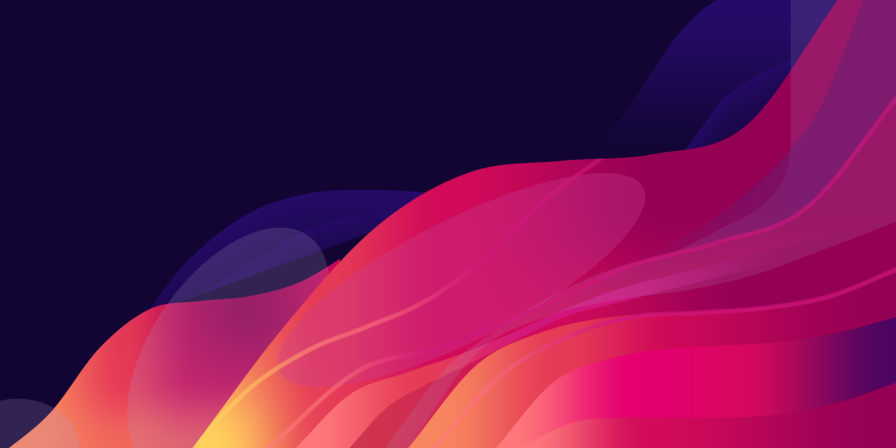
Write a Shadertoy shader that draws this background.

```glsl
// Layered silk-like waves climbing to the right over a dark indigo backdrop.
// Each wave is the area below a smooth curve, filled with a horizontal colour
// ramp; translucent ellipses, a veil and thin glowing strands lie on top.

const vec3 NIGHT   = vec3(0.07, 0.02, 0.20);
const vec3 INDIGO  = vec3(0.15, 0.04, 0.41);
const vec3 YELLOW  = vec3(1.00, 0.82, 0.36);
const vec3 ORANGE  = vec3(0.97, 0.52, 0.37);
const vec3 SALMON  = vec3(1.00, 0.47, 0.48);
const vec3 RED     = vec3(0.90, 0.23, 0.34);
const vec3 CRIMSON = vec3(0.82, 0.04, 0.35);
const vec3 WINE    = vec3(0.58, 0.00, 0.33);
const vec3 PINK    = vec3(0.90, 0.00, 0.44);
const vec3 MAGENTA = vec3(0.82, 0.09, 0.49);
const vec3 PURPLE  = vec3(0.30, 0.02, 0.38);
const vec3 MIST    = vec3(0.70, 0.60, 0.80);

// Smooth curve through eight evenly spaced heights, straight beyond its ends.
float curve(float x, float x0, float x1, vec4 a, vec4 b) {
    float k[10] = float[10](2.0 * a.x - a.y, a.x, a.y, a.z, a.w,
                            b.x, b.y, b.z, b.w, 2.0 * b.w - b.z);
    float t = 7.0 * (x - x0) / (x1 - x0);
    int n = int(clamp(floor(t), 0.0, 6.0));
    float f = clamp(t - float(n), 0.0, 1.0);
    float p = k[n], q = k[n + 1], r = k[n + 2], s = k[n + 3];
    float y = q + 0.5 * f * (r - p + f * (2.0 * p - 5.0 * q + 4.0 * r - s
            + f * (3.0 * (q - r) + s - p)));
    return y + min(t, 0.0) * (a.y - a.x) + max(t - 7.0, 0.0) * (b.w - b.z);
}

// Rescales an implicit field to a distance in canvas heights.
float edgeDistance(float d) {
    return d / max(length(vec2(dFdx(d), dFdy(d))) * iResolution.y, 0.0001);
}

float inside(float d) {
    float aa = 0.8 / iResolution.y;
    return 1.0 - smoothstep(-aa, aa, edgeDistance(d));
}

float strand(float d, float width) {
    float e = abs(edgeDistance(d));
    return 1.0 - smoothstep(width * 0.4, width + 0.7 / iResolution.y, e);
}

float ellipse(vec2 p, vec2 center, vec2 radii, float angle) {
    float c = cos(angle), s = sin(angle);
    p -= center;
    return length(vec2(c * p.x + s * p.y, c * p.y - s * p.x) / radii) - 1.0;
}

float smoothMin(float a, float b, float k) {
    float h = max(k - abs(a - b), 0.0) / k;
    return min(a, b) - h * h * k * 0.25;
}

vec3 ramp(float x, vec3 stops, vec3 a, vec3 b, vec3 c) {
    vec3 ab = mix(a, b, smoothstep(stops.x, stops.y, x));
    return mix(ab, c, smoothstep(stops.y, stops.z, x));
}

void mainImage(out vec4 fragColor, in vec2 fragCoord) {
    vec2 p = fragCoord / iResolution.y;
    p.x *= 2.0 * iResolution.y / iResolution.x;
    float x = p.x, y = p.y;
    vec3 col = NIGHT;

    // Indigo waves fading into the night
    float d = y - curve(x, 0.0, 0.963, vec4(0.151, 0.164, 0.24, 0.411), vec4(0.521, 0.568, 0.576, 0.57));
    float fade = exp(5.0 * min(d, 0.0)) * mix(0.45, 1.0, smoothstep(0.2, 0.55, x));
    col = mix(col, INDIGO, inside(d) * fade);
    d = y - curve(x, 0.49, 0.89, vec4(0.37, 0.41, 0.44, 0.475), vec4(0.50, 0.516, 0.526, 0.531));
    col = mix(col, mix(NIGHT, INDIGO, exp(9.0 * min(d, 0.0))), inside(d) * 0.8);
    d = y - curve(x, 1.25, 1.615, vec4(0.635, 0.654, 0.698, 0.766), vec4(0.844, 0.919, 0.974, 1.01));
    col = mix(col, mix(NIGHT, INDIGO, smoothstep(0.62, 1.0, y)), inside(d));
    d = y - curve(x, 1.575, 1.80, vec4(0.727, 0.771, 0.80, 0.82), vec4(0.839, 0.854, 0.867, 0.875));
    col = mix(col, mix(NIGHT, INDIGO, exp(9.0 * min(d, 0.0))), inside(d) * 0.9);

    // Left hill with its mist ellipses
    d = y - curve(x, 0.0, 0.78, vec4(-0.016, 0.078, 0.224, 0.31), vec4(0.328, 0.339, 0.37, 0.435));
    vec3 hill = ramp(x, vec3(0.08, 0.28, 0.44), ORANGE, RED, CRIMSON);
    hill = mix(hill, WINE * 0.9, 0.8 * exp(-40.0 * dot(p - vec2(0.55, 0.31), p - vec2(0.55, 0.31))));
    hill = mix(hill, ORANGE, 0.6 * (1.0 - smoothstep(0.0, 0.16, y)));
    col = mix(col, hill, inside(d) * step(x, 0.76));
    col = mix(col, MIST, 0.20 * inside(ellipse(p, vec2(0.51, 0.22), vec2(0.31, 0.17), 0.96)));
    col = mix(col, MIST, 0.20 * inside(ellipse(p, vec2(0.04, 0.0), vec2(0.138, 0.11), 0.0)));

    // Main ridge
    d = y - curve(x, 0.43, 1.87, vec4(0.0, 0.273, 0.495, 0.615), vec4(0.641, 0.656, 0.719, 1.0));
    float ridge = inside(d);
    vec3 silk = ramp(x, vec3(0.46, 0.72, 1.0), ORANGE, RED, CRIMSON);
    silk = mix(silk, WINE, smoothstep(1.0, 1.5, x) * smoothstep(0.2, 0.55, y));
    silk = mix(silk, YELLOW, exp(-45.0 * dot(p - vec2(0.46, 0.0), p - vec2(0.46, 0.0))));
    col = mix(col, silk, ridge);
    col = mix(col, mix(MAGENTA, MIST, 0.3), 0.33 * ridge * inside(ellipse(p, vec2(1.03, 0.375), vec2(0.455, 0.135), 0.47)));
    d = y - curve(x, 0.43, 1.34, vec4(0.0, 0.135, 0.219, 0.271), vec4(0.328, 0.422, 0.549, 0.646));
    col = mix(col, ramp(x, vec3(0.5, 0.8, 1.1), YELLOW, SALMON, MAGENTA), 0.6 * ridge * strand(d, 0.006));

    // Salmon fold and the crimson one beneath it
    d = y - curve(x, 0.66, 1.51, vec4(0.0, 0.12, 0.167, 0.208), vec4(0.258, 0.3125, 0.357, 0.388));
    col = mix(col, mix(ramp(x, vec3(0.68, 0.95, 1.2), SALMON, RED, MAGENTA), WINE, smoothstep(1.3, 1.8, x)), inside(d));
    d = y - curve(x, 0.78, 1.354, vec4(0.0, 0.089, 0.138, 0.177), vec4(0.219, 0.26, 0.297, 0.318));
    col = mix(col, ramp(x, vec3(0.8, 1.2, 1.7), RED * 0.9, CRIMSON, WINE), inside(d));

    // Translucent veil, purple stripe and long strand
    float veilTop = y - curve(x, 0.86, 1.77, vec4(0.0, 0.172, 0.271, 0.349), vec4(0.404, 0.44, 0.505, 0.56));
    float veilBottom = curve(x, 0.911, 2.0, vec4(0.0, 0.214, 0.294, 0.331), vec4(0.352, 0.388, 0.445, 0.505)) - y;
    float veil = inside(smoothMin(veilTop, 1.765 - x, 0.12)) * inside(veilBottom);
    col = mix(col, MIST, 0.16 * veil);
    float stripe = y - curve(x, 1.30, 1.927, vec4(0.375, 0.406, 0.448, 0.497), vec4(0.5625, 0.648, 0.773, 1.0));
    d = y - curve(x, 0.60, 2.0, vec4(0.0, 0.172, 0.229, 0.3125), vec4(0.404, 0.458, 0.536, 0.779));
    col = mix(col, vec3(0.40, 0.12, 0.46), 0.55 * inside(stripe) * inside(-d) * smoothstep(1.3, 1.85, x));
    col = mix(col, ramp(x, vec3(0.7, 1.0, 1.3), SALMON, MAGENTA, MAGENTA), 0.6 * strand(d, 0.006));

    // Lower folds: orange, hot pink, then dark crimson
    d = y - curve(x, 0.911, 2.0, vec4(0.0, 0.1875, 0.2625, 0.294), vec4(0.302, 0.3125, 0.336, 0.396));
    col = mix(col, mix(ramp(x, vec3(0.98, 1.25, 1.5), ORANGE, RED, CRIMSON), WINE, smoothstep(1.4, 2.0, x)), inside(d));
    d = y - curve(x, 0.969, 2.0, vec4(0.0, 0.16, 0.247, 0.292), vec4(0.302, 0.3125, 0.339, 0.398));
    col = mix(col, mix(SALMON, MAGENTA, smoothstep(1.0, 1.4, x)), 0.7 * strand(d, 0.006));
    d = y - curve(x, 1.107, 2.0, vec4(0.0, 0.146, 0.20, 0.221), vec4(0.229, 0.237, 0.258, 0.292));
    col = mix(col, mix(ramp(x, vec3(1.13, 1.42, 1.75), SALMON, PINK, CRIMSON), PURPLE, smoothstep(1.65, 2.0, x)), inside(d));
    d = y - curve(x, 1.159, 2.0, vec4(0.0, 0.057, 0.068, 0.068), vec4(0.068, 0.078, 0.104, 0.146));
    col = mix(col, ramp(x, vec3(1.17, 1.45, 2.0), SALMON, CRIMSON, WINE), inside(d));

    fragColor = vec4(col, 1.0);
}
```
